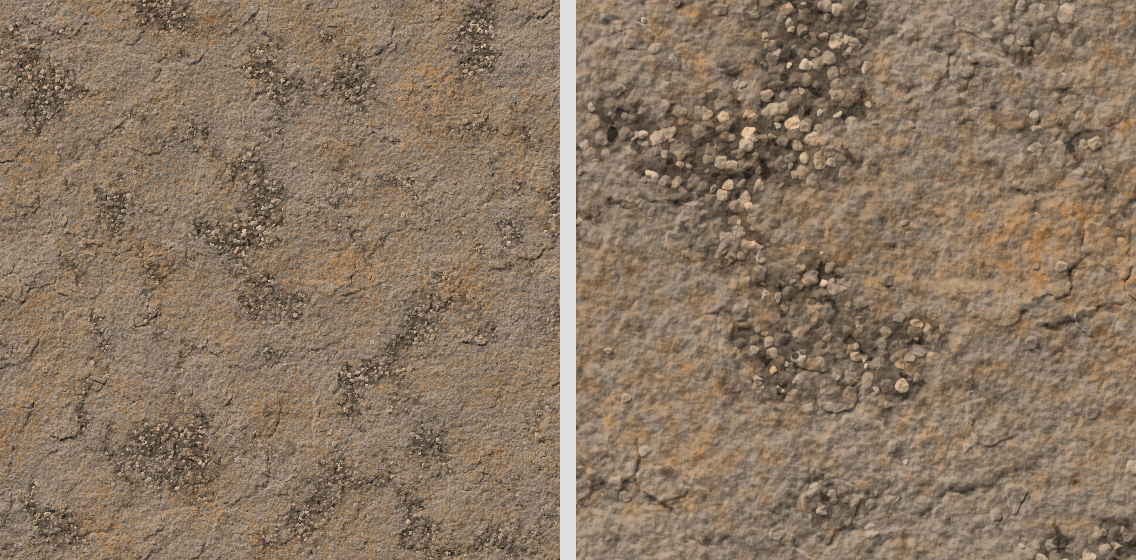
Left: the whole. Right: its middle third, enlarged.
Give the GLSL for this texture, as a Shadertoy shader.

```glsl
// Weathered ground: scalloped slabs of grey and rusty rock with loose gravel in the hollows.
// A height field of gradient noise and scattered domes is lit from the upper left,
// then tinted by mineral noise, single stones, dark pits and fine grain.

#define SLAB_HEIGHT 0.0070
#define ROUGHNESS 0.0042
#define GRAVEL_HEIGHT 0.0034
#define GRAVEL_SCALE 135.0
#define LIGHT_DIR vec2(-0.55, 0.835)
#define CONTRAST 0.27
#define SHADOW 50.0
#define BRIGHTNESS 1.09
#define GREY_ROCK vec3(0.520, 0.460, 0.398)
#define RUSTY_ROCK vec3(0.535, 0.442, 0.345)
#define ORANGE_STAIN vec3(0.600, 0.425, 0.250)
#define DUST vec3(0.485, 0.415, 0.340)

vec2 hash2(vec2 p) {
    vec3 q = fract(p.xyx * vec3(0.1031, 0.1030, 0.0973));
    q += dot(q, q.yzx + 33.33);
    return fract((q.xx + q.yz) * q.zy);
}

float cornerSlope(vec2 cell, vec2 corner, vec2 f) {
    return dot(hash2(cell + corner) * 2.0 - 1.0, f - corner);
}

// Gradient noise, roughly -0.8 to 0.8
float noise(vec2 p) {
    vec2 i = floor(p), f = p - i;
    vec2 u = f * f * f * (f * (f * 6.0 - 15.0) + 10.0);
    float low = mix(cornerSlope(i, vec2(0, 0), f), cornerSlope(i, vec2(1, 0), f), u.x);
    float high = mix(cornerSlope(i, vec2(0, 1), f), cornerSlope(i, vec2(1, 1), f), u.x);
    return 1.4 * mix(low, high, u.y);
}

float fbm(vec2 p, int octaves) {
    float sum = 0.0, amplitude = 1.0;
    for (int i = 0; i < octaves; i++) {
        sum += amplitude * noise(p);
        p = mat2(1.6, 1.2, -1.2, 1.6) * p + 17.3;
        amplitude *= 0.56;
    }
    return sum;
}

// Scattered round domes: x is the dome height, y a random value per dome
vec2 domes(vec2 p, float density, float minRadius, float maxRadius) {
    vec2 cell = floor(p), best = vec2(0.0);
    for (int y = -1; y <= 1; y++)
    for (int x = -1; x <= 1; x++) {
        vec2 id = cell + vec2(x, y);
        vec2 kind = hash2(id + 71.7);
        vec2 d = p - id - hash2(id);
        float radius = mix(minRadius, maxRadius, kind.y);
        float dome = 1.0 - dot(d, d) / (radius * radius);
        if (kind.x < density && dome > best.x)
            best = vec2(dome, kind.x / density);
    }
    return best;
}

// Share of loose gravel, in ragged patches with soft borders
float looseness(vec2 p) {
    return smoothstep(0.0, 0.65, fbm(p * 7.5 + 3.1, 4) + 0.45 * fbm(p * 45.0 + 23.0, 2));
}

// Height of the ground; also returns the gravel, pebbles and slab cover
float ground(vec2 p, float loose, out vec2 gravel, out vec2 pebble, out float slab) {
    vec2 ragged = p + 0.011 * vec2(fbm(p * 28.0, 4), fbm(p * 28.0 + 41.0, 4));
    float broad = smoothstep(0.0, 0.22, domes(ragged * 11.0 + 20.0, 0.85, 0.4, 0.8).x);
    float small = smoothstep(0.0, 0.32, domes(ragged * 30.0 + 60.0, 0.5, 0.25, 0.75).x);
    float worn = smoothstep(-0.35, 0.25, noise(p * 15.0 + 90.0));
    slab = (broad + 0.65 * small * worn) * (0.4 + 0.6 * worn) * (1.0 - 0.6 * loose);

    vec2 bent = p + 0.0022 * vec2(noise(p * 190.0), noise(p * 190.0 + 9.0));
    gravel = domes(bent * GRAVEL_SCALE + 100.0, 0.9, 0.25, 0.7);
    pebble = domes(bent * 75.0 + 30.0, 0.07 + 0.12 * loose, 0.14, 0.42);
    float crumbs = domes(bent * 200.0 + 10.0, 0.7, 0.3, 0.75).x;

    float height = SLAB_HEIGHT * slab + 0.006 * fbm(p * 14.0 + 8.0, 2);
    height += ROUGHNESS * fbm(p * 85.0 + 5.0, 4);
    height += 0.0018 * crumbs * (0.35 + 0.5 * loose);
    height += GRAVEL_HEIGHT * gravel.x * (0.08 + 0.92 * loose);
    return height + 0.0035 * smoothstep(0.0, 0.7, pebble.x);
}

void mainImage(out vec4 fragColor, in vec2 fragCoord) {
    vec2 p = fragCoord / iResolution.y;

    // Slope towards the light and shadow cast by higher ground
    vec2 gravel, pebble, gravelAside, pebbleAside;
    float slab, slabAside;
    float loose = looseness(p);
    float height = ground(p, loose, gravel, pebble, slab);
    float nearby = ground(p + LIGHT_DIR * 0.0013, loose, gravelAside, pebbleAside, slabAside);
    float farther = ground(p + LIGHT_DIR * 0.0045, loose, gravelAside, pebbleAside, slabAside);
    float slope = (height - nearby) / 0.0013;
    float shadow = clamp((farther - height - 0.0022) * SHADOW, 0.0, 0.45);

    // Mineral colours: grey rock, rusty patches, orange specks, brown dust
    float mineral = 0.6 * fbm(p * 7.0 + 50.0, 3) + 0.75 * fbm(p * 75.0 + 13.0, 3);
    vec3 color = mix(GREY_ROCK, RUSTY_ROCK, smoothstep(-0.25, 0.4, mineral));
    color = mix(color, ORANGE_STAIN, 0.65 * smoothstep(0.4, 0.9, mineral));
    color = mix(color, DUST, 0.5 * loose);

    // Single stones differ in brightness; gaps and pits between them are dark
    float stone = loose * smoothstep(0.0, 0.35, gravel.x);
    color *= mix(1.0, 0.80 + 0.55 * gravel.y * gravel.y, stone);
    color *= 1.0 - 0.34 * loose * (1.0 - smoothstep(0.0, 0.4, gravel.x));
    float pit = smoothstep(0.28, 0.5, noise(p * 120.0 + 66.0) + 0.3 * noise(p * 260.0));
    color *= 1.0 - pit * (0.12 + 0.35 * loose);
    vec3 pebbleColor = GREY_ROCK * (0.85 + 0.35 * pebble.y);
    color = mix(color, pebbleColor, 0.65 * smoothstep(0.0, 0.4, pebble.x));

    // Light, shadow and grain; bright slopes are held back
    float light = CONTRAST * slope / (1.0 + 0.28 * abs(slope));
    light = min(light, 0.13 + 0.3 * light);
    float grain = 0.20 * noise(p * 245.0) + 0.05 * fbm(p * 12.0 + 77.0, 2);
    float tone = BRIGHTNESS + light - shadow + grain + 0.03 * (slab - 0.7);
    color *= max(tone, 0.25);
    fragColor = vec4(clamp(color, 0.0, 1.0), 1.0);
}
```
